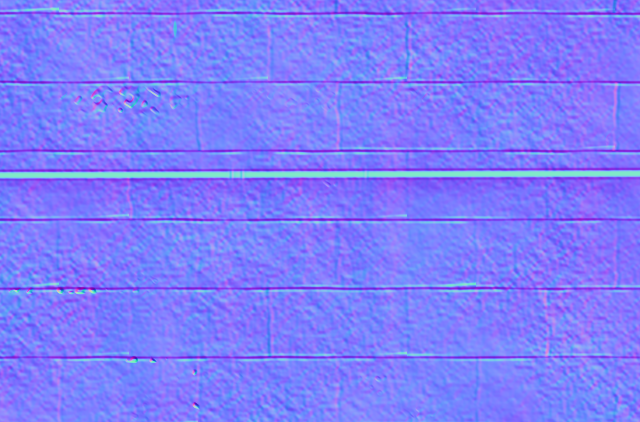
This texture map is drawn by a WebGL 1 fragment shader. Its source:

```glsl
precision highp float;
// Normal map of a painted block wall in running bond, crossed by a thin pipe.
uniform vec2 u_resolution;

// Lengths are in canvas heights, slopes in rise over run.
const float ROW_HEIGHT = 0.1630;
const float ROW_START = 0.1535;
const float BLOCK_LENGTH = 0.3297;
const float EVEN_OFFSET = 0.3060;
const float ODD_OFFSET = 0.1390;
const float BED_WIDTH = 0.0027;
const float BED_SLOPE = -1.0;
const float HEAD_WIDTH = 0.0038;
const float HEAD_SLOPE = 0.55;
const float PIPE_Y = 0.5847;
const float PIPE_TILT = 0.0026;
const float PIPE_RADIUS = 0.0061;
const float PIPE_SLOPE = 1.46;
const float GRAIN = 0.0018;
const float CHIP_DEPTH = 0.0050;
const vec2 BASE_SLOPE = vec2(-0.01, -0.02);
// Worn spots: centre, then radii.
const vec4 PITTED_FACE = vec4(0.300, 0.762, 0.150, 0.032);
const vec4 WORN_BED_LOW = vec4(0.345, 0.1480, 0.085, 0.006);
const vec4 WORN_BED_HIGH = vec4(0.150, 0.3110, 0.160, 0.006);
const vec4 WORN_HEAD = vec4(0.465, 0.075, 0.008, 0.070);
const vec4 NOTCH = vec4(0.415, 0.932, 0.004, 0.018);

float hash(vec2 p) {
  vec3 q = fract(vec3(p.xyx) * 0.1031);
  q += dot(q, q.yzx + 33.33);
  return fract((q.x + q.y) * q.z);
}

float noise(vec2 p) {
  vec2 i = floor(p), f = fract(p);
  f = f * f * (3.0 - 2.0 * f);
  return mix(mix(hash(i), hash(i + vec2(1.0, 0.0)), f.x),
             mix(hash(i + vec2(0.0, 1.0)), hash(i + 1.0), f.x), f.y);
}

// Bell curve kept at least about a pixel wide.
float ridge(float d, float width) {
  float w = max(width, 0.8 / u_resolution.y);
  return exp(-d * d / (w * w));
}

float spot(vec2 p, vec4 s) {
  vec2 d = (p - s.xy) / s.zw;
  return 1.0 - smoothstep(0.6, 1.3, length(d));
}

// Paint grain in turned layers, soft swells and chipped patches.
float surfaceHeight(vec2 p) {
  vec2 turned = vec2(0.8 * p.x - 0.6 * p.y, 0.6 * p.x + 0.8 * p.y) + 3.0;
  float rough = 0.35 + 1.2 * noise(p * 6.0 + 17.0);
  float h = GRAIN * noise(p * 120.0 + 40.0);
  h += GRAIN * 1.3 * noise(turned * 72.0 + 11.0);
  h *= rough;
  h += GRAIN * 1.9 * noise(turned.yx * 24.0 + 73.0);
  float wear = 0.9 * spot(p, PITTED_FACE) + 1.7 * spot(p, WORN_BED_LOW)
             + 1.7 * spot(p, WORN_BED_HIGH) + 1.3 * spot(p, WORN_HEAD);
  float stray = smoothstep(0.80, 0.95, noise(p * 9.0 + 5.0));
  float chips = smoothstep(0.55, 0.90, noise(turned * 84.0 + 19.0));
  return h - CHIP_DEPTH * chips * (wear + 0.35 * stray);
}

vec2 surfaceSlope(vec2 p) {
  vec2 e = vec2(0.0020, 0.0);
  return vec2(surfaceHeight(p - e.xy) - surfaceHeight(p + e.xy),
              surfaceHeight(p - e.yx) - surfaceHeight(p + e.yx)) / (2.0 * e.x);
}

float headOffset(float row) {
  return mix(EVEN_OFFSET, ODD_OFFSET, mod(row, 2.0));
}

// Bed joint: dark groove, broken bright lips, mortar smears at block ends.
float bedSlope(vec2 p) {
  float row = floor((p.y - ROW_START) / ROW_HEIGHT + 0.5);
  float wobble = 0.0022 * (noise(vec2(p.x * 12.0, row * 7.0 + 50.0)) - 0.5);
  float d = p.y - ROW_START - row * ROW_HEIGHT - wobble;
  float upper = smoothstep(0.35, 0.85, noise(vec2(p.x * 8.0, row * 5.0 + 30.0)));
  float lower = smoothstep(0.20, 0.75, noise(vec2(p.x * 13.0, row * 3.0 + 90.0)));
  float ragged = 0.5 + noise(vec2(p.x * 60.0, row * 9.0 + 12.0));
  float groove = BED_SLOPE * (0.65 + 0.45 * lower) * ridge(d, BED_WIDTH);
  float along = (p.x - headOffset(row)) / BLOCK_LENGTH;
  float smear = smoothstep(0.60, 0.98, fract(along))
              * step(0.55, hash(vec2(floor(along), row) + 47.0));
  float lift = 0.004 * smear * smear;
  return groove
       + ragged * (0.55 * upper + 0.60 * smear) * ridge(d - 0.0060 - lift, 0.0030)
       + ragged * 0.65 * lower * ridge(d + 0.0062, 0.0030);
}

// Head joint: mostly painted over, a few open, pink side against blue.
float headSlope(vec2 p, float row) {
  float offset = headOffset(row);
  float column = floor((p.x - offset) / BLOCK_LENGTH + 0.5);
  float seed = hash(vec2(column, row) + 23.0);
  float wobble = 0.008 * (noise(vec2(p.y * 20.0, seed * 60.0)) - 0.5)
               + 0.004 * (noise(vec2(p.y * 70.0, seed * 40.0)) - 0.5);
  float d = p.x - offset - column * BLOCK_LENGTH - wobble;
  float facing = seed > 0.5 ? 1.0 : -1.0;
  float open = hash(vec2(row, column) + 61.0);
  float patchy = smoothstep(0.2, 0.65, noise(vec2(p.y * 28.0, seed * 90.0)));
  float strength = mix(0.35, 1.25, open * open) * mix(0.3, 1.0, patchy);
  return HEAD_SLOPE * facing * strength
       * (ridge(d, HEAD_WIDTH) - 0.6 * ridge(d - 0.0085, HEAD_WIDTH));
}

void main() {
  vec2 p = gl_FragCoord.xy / u_resolution.y;
  float pixel = 1.0 / u_resolution.y;
  float row = floor((p.y - ROW_START) / ROW_HEIGHT);

  // Wall face with broad vertical streaks
  vec2 slope = BASE_SLOPE + surfaceSlope(p);
  slope.x += 0.22 * (noise(vec2(p.x * 15.0, p.y * 4.0) + 8.0) - 0.5);
  slope.y += 0.20 * (noise(p * vec2(5.0, 7.0) + 31.0) - 0.5);
  slope += vec2(-0.50, 0.70) * spot(p, NOTCH);
  slope += vec2(headSlope(p, row), bedSlope(p));

  // Pipe with its edge lines, soft shade below and clips
  float d = p.y - PIPE_Y - PIPE_TILT * p.x;
  slope.y -= 0.80 * ridge(d - 0.0108, 0.0032) + 0.45 * ridge(d + 0.0105, 0.0036);
  slope.y -= 0.17 * ridge(d + 0.024, 0.022);
  float clip = ridge(p.x - 0.549, 0.007) + ridge(p.x - 0.574, 0.007)
             + 0.6 * ridge(p.x - 0.868, 0.007);
  float clipSide = sin((p.x - 0.549) * 500.0) * clip;
  float soft = max(0.0042, 1.2 * pixel);
  float pipe = 1.0 - smoothstep(-soft, soft, abs(d) - PIPE_RADIUS);
  slope = mix(slope, vec2(0.5 * clipSide, PIPE_SLOPE - 0.65 * clip), pipe);
  slope += vec2(0.5 * clipSide, 0.5 * clip) * ridge(d, 0.013) * (1.0 - pipe);

  gl_FragColor = vec4(normalize(vec3(slope, 1.0)) * 0.5 + 0.5, 1.0);
}
```
